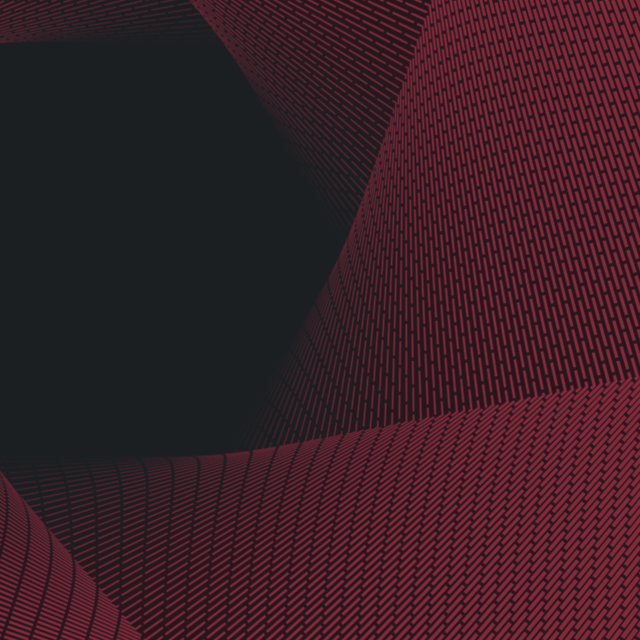
This background is drawn by a Shadertoy shader. Its source:

```glsl
const vec2 CENTER = vec2(0.1654, 0.6107);
const float INNER_RADIUS = 0.375;
const float DRIFT_ANGLE = 1.239;      // direction in which each corner travels
const float DRIFT_STEP = 0.0115;      // corner travel between two hexagons
const int HEXAGONS = 93;
const float THIN_LINE = 0.0009;
const float THICK_LINE = 0.0078;
const float SOFTNESS = 0.0026;        // width of the blurred line edge
const float DASH_PERIOD = 0.042;
const float DASH_GAP = 0.0046;
const float GAP_STRENGTH = 0.75;
const vec3 SLATE = vec3(0.104, 0.120, 0.130);
const vec3 DARK_WINE = vec3(0.150, 0.085, 0.108);
const vec3 DIM_RED = vec3(0.360, 0.140, 0.190);
const vec3 BRIGHT_RED = vec3(0.510, 0.165, 0.228);
const float SECTOR = 1.04719755;      // sixth of a turn

vec2 rotate(vec2 p, float angle) {
    float c = cos(angle), s = sin(angle);
    return vec2(c * p.x - s * p.y, s * p.x + c * p.y);
}

// x: signed distance to the nearest side, y: length along the outline
vec2 hexagonOutline(vec2 p, vec2 corner) {
    float radius = length(corner);
    vec2 q = rotate(p, -atan(corner.y, corner.x));
    float side = clamp(floor(atan(q.y, q.x) / SECTOR), -3.0, 2.0);
    q = rotate(q, -(side + 0.5) * SECTOR);
    return vec2(q.x - radius * cos(0.5 * SECTOR),
                (side + 3.5) * radius + q.y);
}

// Soft band that fades when thinner than its blurred edge
float band(float distanceToAxis, float width, float blur) {
    float drawn = max(width, blur);
    float edge = (0.5 * drawn - abs(distanceToAxis)) / blur + 0.5;
    return clamp(edge, 0.0, 1.0) * min(width / blur, 1.0);
}

void mainImage(out vec4 fragColor, in vec2 fragCoord) {
    float blur = max(SOFTNESS, 1.0 / iResolution.y);
    vec2 p = fragCoord / iResolution.y - CENTER;
    vec2 drift = DRIFT_STEP * vec2(cos(DRIFT_ANGLE), sin(DRIFT_ANGLE));

    float depth = 0.0;
    float ink = 0.0;
    vec3 inkColor = DIM_RED;

    // Growing, turning hexagons with dashed sides
    for (int i = 0; i < HEXAGONS; i++) {
        float t = float(i) / float(HEXAGONS - 1);
        vec2 corner = vec2(INNER_RADIUS, 0.0) + float(i) * drift;
        vec2 outline = hexagonOutline(p, corner);
        if (outline.x > 0.0) depth = t;

        float width = mix(THIN_LINE, THICK_LINE, pow(t, 0.8));
        float line = band(outline.x, width, blur);
        line *= smoothstep(-0.04, 0.10, t);
        float dash = (fract(outline.y / DASH_PERIOD) - 0.5) * DASH_PERIOD;
        float gap = GAP_STRENGTH * band(dash, DASH_GAP, blur);
        float notch = gap * band(outline.x, width * 1.5, blur);

        vec3 lineColor = mix(DIM_RED, BRIGHT_RED, smoothstep(0.0, 0.5, t));
        inkColor = mix(inkColor, lineColor, line);
        ink = mix(ink, 1.0, line * (1.0 - gap));
        ink *= 1.0 - notch;
    }

    // Wine tint between the outer lines
    vec3 ground = mix(SLATE, DARK_WINE, smoothstep(0.02, 0.35, depth));
    fragColor = vec4(mix(ground, inkColor, ink), 1.0);
}
```
